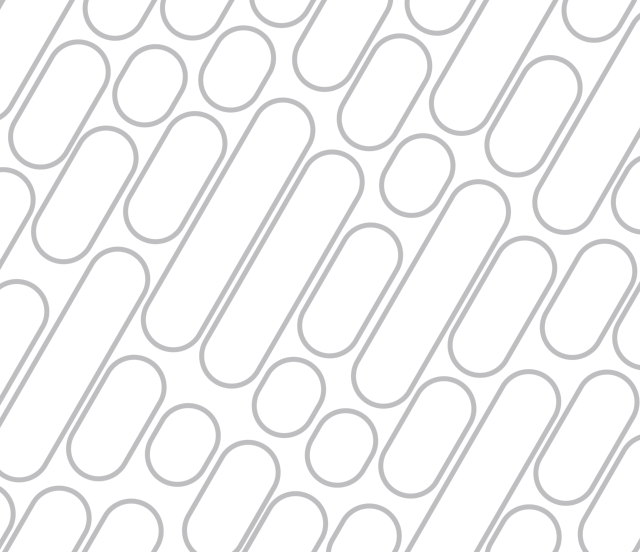
Write a Shadertoy shader that draws this pattern.

```glsl
const vec3 PAPER = vec3(1.0);
const vec3 OUTLINE = vec3(0.745, 0.747, 0.753);
const float LANE_WIDTH = 0.1086;   // share of the canvas width
const float RADIUS = 0.432;        // lengths below are in lane widths
const float HALF_STROKE = 0.036;
const float LANE_JITTER = 0.024;
const float GOLDEN = 0.618034;
const int MAX_CAPSULES = 16;

// Integer hash of a lane and a slot, from 0 to 1
float hash(int lane, int slot) {
    uint n = uint(lane + 512) * 1597334677u ^ uint(slot + 64) * 3812015801u;
    n = (n ^ (n >> 16)) * 2146121005u;
    n = (n ^ (n >> 15)) * 2221713035u;
    n ^= n >> 16;
    return float(n & 65535u) / 65535.0;
}

// Distance to a capsule whose axis runs along y from start
float capsule(vec2 p, float start, float len, float radius) {
    p.y -= clamp(p.y, start, start + len);
    return length(p) - radius;
}

// Axis length: stubby, medium or long
float axisLength(float kind, float size) {
    if (kind < 0.32) return mix(0.2, 0.42, size);
    if (kind < 0.82) return mix(0.86, 1.3, size);
    return mix(2.7, 3.2, size);
}

// Distance to the nearest outline among capsules queued along one lane
float laneOutline(vec2 p, int lane) {
    float nearest = 10.0;
    float start = -1.0 - 3.0 * hash(lane, 0);
    float phase = hash(lane, 1);
    for (int i = 0; i < MAX_CAPSULES; i++) {
        int slot = 3 * i + 2;
        float kind = fract(phase + GOLDEN * float(i));
        float len = axisLength(kind, hash(lane, slot));
        float shift = LANE_JITTER * (2.0 * hash(lane, slot + 1) - 1.0);
        float edge = capsule(p - vec2(shift, 0.0), start, len, RADIUS);
        nearest = min(nearest, abs(edge) - HALF_STROKE);
        float slack = hash(lane, slot + 2);
        start += len + 1.05 + 0.3 * slack * slack * slack;
    }
    return nearest;
}

void mainImage(out vec4 fragColor, in vec2 fragCoord) {
    // Rotate into lanes that climb at sixty degrees
    vec2 along = vec2(0.5, 0.866025);
    vec2 across = vec2(along.y, -along.x);
    vec2 canvas = fragCoord / (iResolution.x * LANE_WIDTH);
    vec2 p = vec2(dot(canvas, across), dot(canvas, along));

    float lane = floor(p.x);
    p.x -= lane + 0.5;

    // Soften the stroke edge over about one pixel
    float pixel = 1.0 / (iResolution.x * LANE_WIDTH);
    float d = laneOutline(p, int(lane));
    float ink = 1.0 - smoothstep(-0.75 * pixel, 0.75 * pixel, d);
    fragColor = vec4(mix(PAPER, OUTLINE, ink), 1.0);
}
```
